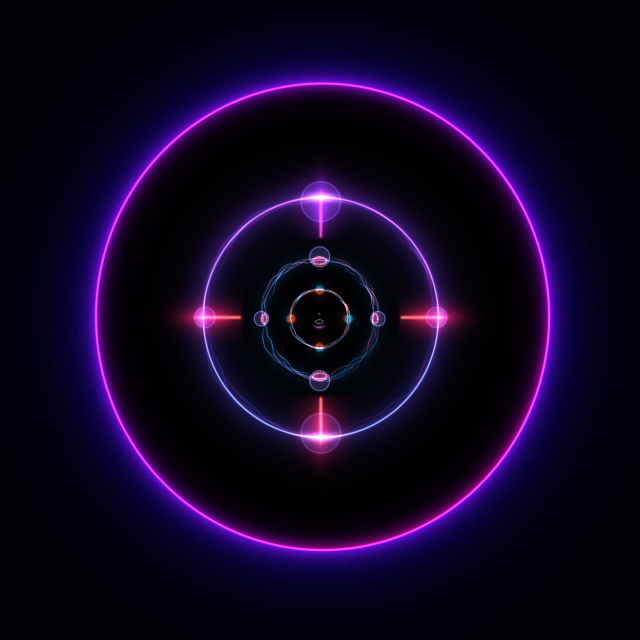
A Shadertoy shader for this background:

```glsl
// Nested neon rings on near-black navy: a wide magenta halo, a pale ring with four
// glowing spokes, and two small woven rings carrying glassy beads.
// Built from ellipse distances, Gaussian glows and noise-bent strands.

float hash(vec2 p) {
    vec3 q = fract(p.xyx * 0.1031);
    q += dot(q, q.yzx + 33.33);
    return fract((q.x + q.y) * q.z);
}

float noise(vec2 p) {
    vec2 i = floor(p), f = fract(p);
    f = f * f * (3.0 - 2.0 * f);
    return mix(mix(hash(i), hash(i + vec2(1, 0)), f.x),
               mix(hash(i + vec2(0, 1)), hash(i + vec2(1, 1)), f.x), f.y);
}

float gauss(float d, float width) {
    return exp(-d * d / (width * width));
}

// Approximate signed distance to an axis-aligned ellipse
float ellipse(vec2 p, vec2 radii) {
    float k = max(length(p / radii), 1e-3);
    return length(p) * (1.0 - 1.0 / k);
}

// Thin loops whose radius wanders with direction
vec3 strands(vec2 p, vec2 radii, float wander, float width, vec3 cool, vec3 warm) {
    vec3 sum = vec3(0);
    vec2 dir = p / max(length(p), 1e-4);
    float d = ellipse(p, radii);
    for (float i = 0.0; i < 7.0; i++) {
        float bend = noise(dir * 2.3 + i * 7.7 + 20.0) - 0.5;
        bend += 0.35 * (noise(dir * 7.0 + i * 3.1 + 50.0) - 0.5);
        float fade = noise(dir * 3.0 + i * 5.3 + 80.0);
        vec3 tint = mix(cool, warm, smoothstep(0.45, 0.8, noise(dir * 2.0 + i * 9.0 + 30.0)));
        sum += tint * fade * fade * gauss(d - bend * wander, width);
    }
    return sum;
}

// Glass sphere; +x of q points away from the centre of the rings
vec3 glassBead(vec2 q, float r, float px) {
    float d = length(q) - r;
    float inside = smoothstep(px, -px, d);
    float rim = gauss(d, max(0.0009, px * 0.7));
    float lens = ellipse(q + vec2(r * 0.4, 0), r * vec2(0.36, 0.68));
    vec3 c = vec3(0.32, 0.28, 0.46) * rim + vec3(0.13, 0.09, 0.19) * inside;
    c += inside * vec3(0.85, 0.32, 0.38) * gauss(lens, 0.0018) * (0.4 + noise(q * 700.0 + 40.0));
    return c + inside * vec3(0.3, 0.08, 0.12) * smoothstep(0.002, -0.004, lens);
}

void mainImage(out vec4 fragColor, in vec2 fragCoord) {
    float px = 1.0 / min(iResolution.x, iResolution.y);
    vec2 p = (fragCoord - 0.5 * iResolution.xy) * px;

    // Outer magenta ring with blue glow outside and a black disc inside
    vec2 o = p - vec2(0.004, 0.005);
    float outer = ellipse(o, vec2(0.354, 0.3645));
    float away = max(outer, 0.0), within = max(-outer, 0.0);
    float pinkSide = smoothstep(0.1, 0.36, dot(o, vec2(0.6, -0.8)));
    vec3 glowOut = vec3(0.004, 0.003, 0.027) + vec3(0.05, 0.015, 0.44) * exp(-away / 0.044)
                 + vec3(0.47, 0.04, 0.5) * exp(-away / 0.011);
    vec3 glowIn = mix(vec3(0.48, 0.04, 0.68), vec3(0.65, 0.04, 0.5), pinkSide) * exp(-within / 0.009)
                + vec3(0.09, 0.0, 0.15) * exp(-within / 0.022);
    vec3 col = mix(glowIn, glowOut, smoothstep(-px, px, outer));
    col += vec3(0.75, 0.25, 0.45) * gauss(outer, max(0.0016, px * 0.8));

    // Dust lit by the outer glow
    vec2 cell = floor(p * 190.0) + 200.0;
    vec2 spot = vec2(hash(cell + 11.0), hash(cell + 37.0)) * 0.6 + 0.2;
    float dust = smoothstep(0.22, 0.0, length(fract(p * 190.0) - spot)) * step(0.8, hash(cell));
    col += vec3(0.1, 0.08, 0.4) * dust * exp(-away / 0.05) * smoothstep(0.0, 0.02, outer);

    // Pale middle ring, violet halo and stray caustic arcs
    vec2 m = p - vec2(0.0013, 0.004);
    float mid = ellipse(m, vec2(0.1836, 0.1875));
    float up = smoothstep(-0.15, 0.19, m.y);
    float halo = mid > 0.0 ? exp(-mid / 0.02) : exp(mid / 0.017);
    col += mix(vec3(0.13, 0.10, 0.36), vec3(0.26, 0.11, 0.5), up) * halo;
    col += vec3(0.004, 0.012, 0.03) * smoothstep(0.02, -0.05, mid);
    col += mix(vec3(0.5, 0.62, 0.75), vec3(0.6, 0.35, 0.6), up) * gauss(mid, max(0.0014, px * 0.75));
    float diagonal = abs(m.x * m.y) * 2.0 / max(dot(m, m), 1e-4);
    col += strands(m, vec2(0.181, 0.185), 0.018, 0.0014, vec3(0.1, 0.13, 0.35), vec3(0.4, 0.06, 0.3))
         * (0.25 + 0.4 * diagonal);

    // Darkness held inside the woven rings
    vec2 w = p - vec2(-0.0005, 0.002);
    float woven = ellipse(w, vec2(0.0885, 0.0925));
    col *= mix(0.25, 1.0, smoothstep(-0.015, 0.01, woven));
    col += vec3(0.01, 0.045, 0.08) * gauss(woven, 0.014);
    col += strands(w, vec2(0.0885, 0.093), 0.015, max(0.001, px * 0.55),
                   vec3(0.1, 0.38, 0.62), vec3(0.6, 0.2, 0.32));
    col += strands(w, vec2(0.0455), 0.006, max(0.0009, px * 0.5),
                   vec3(0.15, 0.42, 0.65), vec3(0.85, 0.32, 0.25));

    // Four-fold parts: spokes with clipped glows, glass beads and embers
    for (int k = 0; k < 4; k++) {
        float angle = float(k) * 1.570796;
        vec2 dir = vec2(cos(angle), sin(angle));
        vec2 q = vec2(dot(m, dir), dot(m, vec2(-dir.y, dir.x)));
        float vertical = abs(dir.y), top = step(0.5, dir.y);

        float clip = smoothstep(0.118, 0.126, q.x);
        vec3 tint = mix(vec3(0.78, 0.09, 0.27), vec3(0.5, 0.12, 0.72), top);
        float spread = mix(0.026, 0.034, vertical);
        col += tint * clip * gauss(q.x - 0.173, 0.043) * (0.55 * gauss(q.y, spread) + 0.45 * gauss(q.y, 0.010));
        float beam = smoothstep(0.122, 0.128, q.x) * smoothstep(0.205, 0.18, q.x);
        col += mix(vec3(0.9, 0.42, 0.3), vec3(0.8, 0.2, 0.5), top) * beam * gauss(q.y, max(0.0024, px));
        col += vec3(0.35, 0.2, 0.3) * gauss(q.x - 0.187, 0.007) * gauss(q.y, 0.014);
        col += top * vec3(0.65, 0.5, 0.6) * gauss(mid, 0.006) * gauss(q.y, 0.026);
        float dome = length(q - vec2(0.181, 0)) - mix(0.016, 0.031, vertical);
        col += vec3(0.14, 0.1, 0.26) * (smoothstep(px, -px, dome) * 0.5 + gauss(dome, 0.0014));

        vec2 b = vec2(dot(w, dir), dot(w, vec2(-dir.y, dir.x)));
        col += glassBead(b - vec2(mix(0.0911, 0.0968, vertical), 0), mix(0.0113, 0.0156, vertical), px);
        vec2 e = b - vec2(0.045, 0);
        vec3 ember = mix(vec3(0.95, 0.35, 0.15), vec3(0.15, 0.6, 0.8), smoothstep(-0.004, 0.004, e.x + 0.004 * dir.x));
        col += ember * smoothstep(0.0095, 0.004, length(e)) * (0.35 + 0.6 * noise(e * 650.0 + 90.0));
        col += ember * 0.15 * gauss(length(e), 0.014);
    }

    // Tiny lens and violet crescent at the core
    vec2 c = p + vec2(0.001, 0.0026);
    col += vec3(0.5, 0.4, 0.42) * gauss(ellipse(c, vec2(0.006, 0.003)), max(0.0009, px * 0.5));
    float crescent = gauss(c.y + 0.009 - 30.0 * c.x * c.x, 0.0022) * gauss(c.x, 0.008);
    col += vec3(0.55, 0.28, 0.6) * crescent + vec3(0.3) * gauss(length(c - vec2(0, 0.012)), 0.0018);

    fragColor = vec4(clamp(col, 0.0, 1.0), 1.0);
}
```
